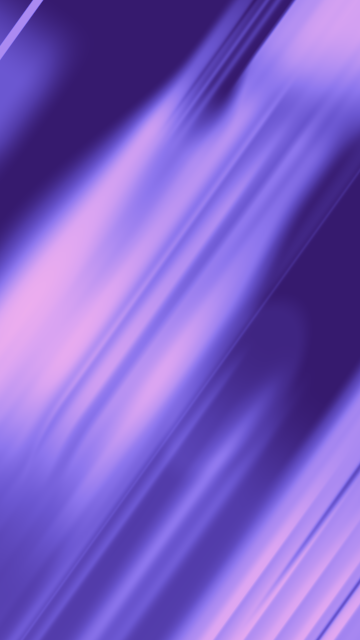
Reproduce this background procedurally as a Shadertoy shader.

```glsl
// Diagonal violet silk: soft sheets and ridges of light run along one slanted axis.
// Each layer adds to one scalar tone, shaped across (u) and along (v) that axis;
// the tone is then turned into colour by a ramp from deep indigo to pink.

#define CANVAS_HEIGHT 1.7778   // height in canvas widths
#define SLANT 0.947            // axis angle in radians
#define FOLD_BEND 0.65         // how far the folds curve at their lower end
#define GRAIN_SCALE 46.0       // fine streaks per canvas width
#define GRAIN_AMOUNT 0.35
#define STRIPE_COUNT 5
#define STRIPE_START 1.515
#define STRIPE_STEP 0.068

float rise(float a, float b, float x) { return smoothstep(a, b, x); }
float fall(float a, float b, float x) { return 1.0 - smoothstep(a, b, x); }
float bell(float x, float width) { x /= width; return exp(-x * x); }

// Ridge with its own softness on each side
float ridge(float x, float centre, float left, float right) {
    float d = x - centre;
    return bell(d, d < 0.0 ? left : right);
}

float hash(vec2 cell) {
    vec3 h = fract(cell.xyx * 0.1031);
    h += dot(h, h.yzx + 33.33);
    return fract((h.x + h.y) * h.z);
}

float noise(vec2 p) {
    vec2 c = floor(p), f = fract(p);
    f = f * f * (3.0 - 2.0 * f);
    vec2 e = vec2(0.0, 1.0);
    return mix(mix(hash(c), hash(c + e.yx), f.x),
               mix(hash(c + e.xy), hash(c + e.yy), f.x), f.y);
}

// Dim haze and a crisp bar in the upper left corner
float cornerTone(float u, float v) {
    float haze = 2.0 * fall(0.17, 0.31, u) * fall(1.28, 1.54, v) * rise(0.92, 1.15, v);
    float bar = rise(0.072, 0.077, u) * fall(0.095, 0.100, u);
    return mix(haze, 3.8, bar);
}

// Large folded sheet through the middle
float sheetTone(float u, float v) {
    float droop = max(0.0, 0.65 - v);
    float b = u - FOLD_BEND * droop * droop;
    float body = 1.2 + 1.2 * rise(0.1, 0.55, v) + bell(v - 0.8, 0.3);
    float reach = rise(0.35, 0.75, v);

    // Body folds
    float t = body;
    t += 1.8 * reach * fall(1.5, 1.85, v) * ridge(b, 0.736, 0.065, 0.030);
    t += 1.4 * reach * fall(1.3, 1.7, v) * ridge(b, 0.848, 0.042, 0.014);
    t += reach * (0.7 * ridge(b, 0.789, 0.010, 0.006) - 0.3 * ridge(b, 0.803, 0.006, 0.02));
    t += reach * (0.6 * ridge(b, 0.907, 0.010, 0.022) - 0.3 * ridge(b, 0.884, 0.02, 0.008));
    t += 1.8 * bell(v - 0.9, 0.38) * ridge(b, 0.972, 0.045, 0.055);

    // Dark wedge near the top
    float wedgeEdge = mix(0.74, 0.672, rise(1.5, 1.75, v));
    t *= 1.0 - rise(1.38, 1.62, v) * fall(0.655, wedgeEdge, u);

    // Bright leading ridge and its thin companions
    float width = mix(0.13, 0.045, rise(0.7, 1.5, v));
    t += 2.3 * rise(0.2, 0.6, v) * fall(1.55, 2.1, v) * bell(b - 0.553, width);
    t += rise(1.35, 1.6, v) * (0.9 * bell(u - 0.603, 0.006) + 0.9 * bell(u - 0.628, 0.009)
         - 0.7 * bell(u - 0.575, 0.006));

    float softness = mix(0.19, 0.035, rise(0.9, 1.7, v));
    return t * rise(0.54 - softness, 0.545, u);
}

// Shadowed ground with faint streaks below the sheet
float shadowTone(float u, float v) {
    float low = fall(0.7, 1.15, v);
    float t = 1.1 * fall(0.65, 1.1, v);
    t += mix(1.2, 0.4, rise(0.8, 1.2, v)) * ridge(u, 1.068, 0.03, 0.018);
    t += 0.4 * bell(u - 1.088, 0.004);
    t += 0.9 * fall(0.85, 1.1, v) * ridge(u, 1.122, 0.022, 0.010);
    t += low * (1.8 * ridge(u, 1.243, 0.035, 0.03) + 1.0 * ridge(u, 1.305, 0.025, 0.02));
    float cap = length(vec2((u - 1.16) / 0.15, (v - 0.95) / 0.32));
    return t + 0.35 * fall(0.75, 1.0, cap);
}

// Striped bright sheet in the lower right
float stripedTone(float u, float v) {
    float t = 3.7, low = fall(0.55, 1.05, v);
    for (int i = 0; i < STRIPE_COUNT; i++) {
        float centre = STRIPE_START + STRIPE_STEP * float(i);
        t += 1.5 * low * ridge(u, centre, 0.034, 0.006);
    }
    t -= 2.1 * rise(0.35, 0.75, v) * ridge(u, 1.569, 0.007, 0.010);
    return t - 2.4 * ridge(u, 1.755, 0.006, 0.006);
}

vec3 ramp(float t) {
    vec3 shades[7] = vec3[7](
        vec3(0.21, 0.10, 0.43), vec3(0.32, 0.23, 0.66), vec3(0.42, 0.34, 0.82),
        vec3(0.55, 0.46, 0.93), vec3(0.70, 0.56, 0.95), vec3(0.85, 0.64, 0.95),
        vec3(0.95, 0.69, 0.93));
    vec3 colour = shades[0];
    for (int i = 1; i < 7; i++)
        colour = mix(colour, shades[i], clamp(t - float(i - 1), 0.0, 1.0));
    return colour;
}

void mainImage(out vec4 fragColor, in vec2 fragCoord) {
    vec2 p = fragCoord / iResolution.xy * vec2(1.0, CANVAS_HEIGHT);
    vec2 axis = vec2(cos(SLANT), sin(SLANT));
    float depth = CANVAS_HEIGHT - p.y;
    float u = axis.y * p.x + axis.x * depth;   // across, from the upper left
    float v = dot(p, axis);                    // along, from the lower left

    float edge = mix(0.96, 1.01, fall(1.1, 1.5, v));
    float tone = cornerTone(u, v) + sheetTone(u, v) * fall(edge, edge + 0.08, u);
    tone += shadowTone(u, v) * rise(edge, edge + 0.08, u);

    // Glow fading downward from the upper right
    float glow = 4.8 - 4.2 * rise(0.06, 0.48, depth) - 0.9 * fall(0.667, 0.78, u);
    tone = mix(tone, glow, rise(1.58, 1.8, v) * rise(0.662, 0.672, u) * fall(1.0, 1.08, u));

    tone = mix(tone, stripedTone(u, v), rise(1.385, 1.475, u));
    float grain = noise(vec2(u * GRAIN_SCALE, v * 2.0)) - 0.5;
    tone += GRAIN_AMOUNT * grain * clamp(tone - 0.6, 0.0, 1.0) * rise(0.5, 0.6, u);
    fragColor = vec4(ramp(tone), 1.0);
}
```
